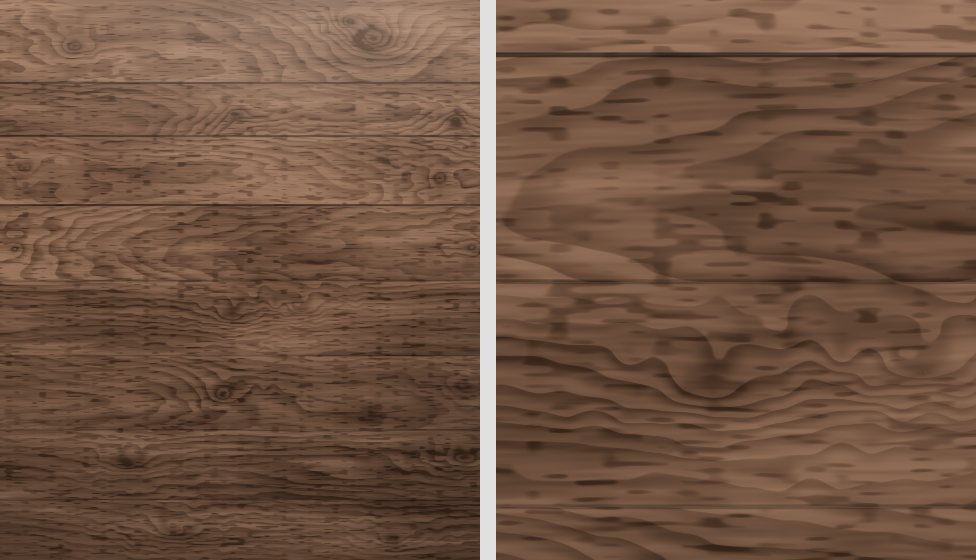
Left: the whole. Right: its middle third, enlarged.
Reproduce this texture procedurally as a Shadertoy shader.

```glsl
// Walnut table top: eight horizontal boards with arched grain, knots, pores and soft top light.

const int BOARDS = 8;
// Heights of the seams and straightness of the grain, from the bottom up.
const float SEAMS[7] = float[7](0.108, 0.232, 0.365, 0.499, 0.634, 0.757, 0.852);
const float STRAIGHTNESS[8] = float[8](0.75, 0.85, 0.4, 0.9, 0.2, 0.1, 0.15, 0.3);

const vec3 DARK_WOOD  = vec3(0.22, 0.145, 0.10);
const vec3 MID_WOOD   = vec3(0.43, 0.31, 0.235);
const vec3 LIGHT_WOOD = vec3(0.60, 0.455, 0.36);
const vec3 GLOSS      = vec3(0.74, 0.66, 0.60);

const vec2  MAIN_KNOT     = vec2(0.667, 0.930);
const float KNOT_RADIUS   = 0.028;
const float SEAM_WIDTH    = 0.0013;
const float RING_CONTRAST = 0.30;
const float PORE_CONTRAST = 0.30;
const vec2  GLOW_CENTRE   = vec2(0.55, 1.02);

float hash(vec2 p) {
    return fract(sin(dot(p, vec2(127.1, 311.7))) * 43758.5453);
}

float noise(vec2 p) {
    vec2 i = floor(p), f = fract(p);
    f = f * f * (3.0 - 2.0 * f);
    return mix(mix(hash(i), hash(i + vec2(1, 0)), f.x),
               mix(hash(i + vec2(0, 1)), hash(i + vec2(1, 1)), f.x), f.y);
}

float fbm(vec2 p) {
    float sum = 0.0, amp = 0.5;
    for (int i = 0; i < 4; i++) {
        sum += amp * noise(p);
        p = p * 2.03 + 17.3;
        amp *= 0.5;
    }
    return sum;
}

// Growth-ring coordinate in x, knot darkness in y.
vec2 growth(vec2 p, float id, float low, float high) {
    float straight = STRAIGHTNESS[int(id)];
    float v = (p.y - mix(low, high, 0.3 + 0.4 * hash(vec2(id, 3.0)))) / (0.5 * (high - low));
    float side = hash(vec2(id, 8.0)) < 0.5 ? -1.0 : 1.0;
    float arched = 11.0 * side * p.x + 3.0 * v * v + 9.0 * fbm(p * vec2(3.5, 9.0) + id * 13.7);
    float lines = 75.0 * p.y + 5.0 * fbm(p * vec2(2.5, 14.0) + id * 9.1);
    float rings = mix(arched, lines, straight);
    float knots = 0.0;

    // Two small knots bend the rings of each board.
    for (int k = 0; k < 2; k++) {
        vec2 seed = vec2(id + 0.5, float(k) * 5.0 + 2.0);
        vec2 centre = vec2(0.43 * (float(k) + hash(seed)), mix(low, high, 0.25 + 0.5 * hash(seed + 7.0)));
        float size = mix(0.007, 0.014, hash(seed + 19.0));
        vec2 d = (p - centre) * vec2(mix(0.7, 0.4, straight), 1.0);
        float r = length(d) * (0.7 + 0.6 * noise(p * 55.0));
        rings += 3.5 * exp(-r / (size * 2.2));
        knots += exp(-r * r / (size * size)) * (0.3 + 0.6 * hash(seed + 31.0));
    }
    rings += 7.0 * exp(-length((p - MAIN_KNOT) * vec2(0.75, 1.2)) / 0.06);
    return vec2(rings, knots);
}

void mainImage(out vec4 fragColor, in vec2 fragCoord) {
    vec2 p = fragCoord / iResolution.y;
    float pixel = 1.0 / iResolution.y;

    // Find the board and its nearest seam.
    float id = 0.0, low = 0.0, high = 1.0, seamGap = 1.0, seamY = 0.0;
    for (int i = 0; i < BOARDS - 1; i++) {
        float s = SEAMS[i];
        if (p.y > s) { id += 1.0; low = s; }
        else high = min(high, s);
        if (abs(p.y - s) < seamGap) { seamGap = abs(p.y - s); seamY = s; }
    }
    float straight = STRAIGHTNESS[int(id)];
    vec2 grain = growth(p, id, low, high);

    // Dark late-wood lines: slow rise, quick fall.
    float phase = fract(grain.x);
    float soft = clamp(fwidth(grain.x), 0.08, 0.5);
    float ring = smoothstep(0.25, 0.92 - 0.3 * soft, phase) * (1.0 - smoothstep(1.0 - soft, 1.0, phase));
    ring *= 0.35 + 0.9 * noise(p * vec2(5.0, 18.0) + id * 4.0);

    // Broad streaks, fine fibres and short pores that follow the rings.
    vec2 flow = p + vec2(0.0, 0.012 * fbm(p * vec2(7.0, 9.0) + id * 5.0));
    float clouds = fbm(p * vec2(4.0, 10.0) + id * 21.0) - 0.47;
    float streaks = fbm(flow * vec2(3.0, 50.0) + id * 11.0) - 0.47;
    float fibres = noise(flow * vec2(32.0, 430.0)) - 0.5;
    float pores = smoothstep(0.58, 0.9, noise(flow * vec2(65.0, 310.0) + 40.0));
    pores *= 0.5 + 0.8 * noise(p * vec2(9.0, 35.0));

    float tone = 0.66 + 0.10 * (hash(vec2(id, 23.0)) - 0.5);
    tone += 0.65 * clouds + mix(0.45, 0.95, straight) * streaks + 0.17 * fibres;
    tone -= RING_CONTRAST * ring + PORE_CONTRAST * pores + 0.5 * grain.y;

    // Main knot: pale eye inside a broken dark rim.
    vec2 k = (p - MAIN_KNOT) * vec2(1.0, 1.55);
    float kr = length(k) + 0.012 * (fbm(p * 45.0) - 0.5);
    float rim = exp(-pow((kr - KNOT_RADIUS) / 0.007, 2.0));
    tone -= rim * mix(0.25, 0.75, smoothstep(0.02, -0.03, k.x));
    tone -= 0.22 * exp(-pow(kr / (KNOT_RADIUS * 0.6), 2.0));
    tone -= 0.22 * exp(-pow(kr / (KNOT_RADIUS * 2.3), 2.0));

    vec3 color = mix(DARK_WOOD, MID_WOOD, smoothstep(-0.1, 0.6, tone));
    color = mix(color, LIGHT_WOOD, smoothstep(0.45, 1.0, tone));

    // Seams, crisper between the upper boards.
    float seam = 1.0 - smoothstep(SEAM_WIDTH - 0.5 * pixel, SEAM_WIDTH + pixel, seamGap);
    float depth = mix(0.25, 0.6, smoothstep(0.5, 0.64, seamY));
    color *= 1.0 - seam * depth * (0.55 + 0.45 * noise(vec2(p.x * 8.0, seamY * 60.0)));

    // Light falls from the top, with a pale sheen.
    color *= mix(0.84, 1.14, smoothstep(0.0, 1.0, p.y));
    color *= 1.0 - 0.12 * smoothstep(0.6, 0.86, p.x) * (1.0 - p.y);
    vec2 g = (p - GLOW_CENTRE) * vec2(1.7, 3.6);
    color = mix(color, GLOSS, 0.42 * exp(-dot(g, g)));

    fragColor = vec4(clamp(color, 0.0, 1.0), 1.0);
}
```
